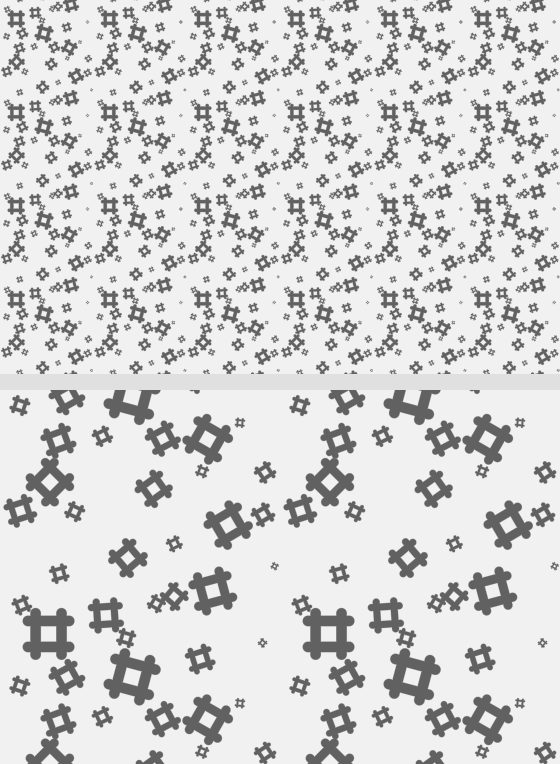
Top, the full canvas; bottom, a detail of the centre.
This pattern is drawn by a WebGL 1 fragment shader. Its source:

```glsl
precision highp float;
// Seamless tiles of large and small tilted grey hash-shaped marks on pale grey.

uniform vec2 u_resolution;

#define REPEATS vec2(6.0, 4.0)
#define LARGE_MARKS 6
#define SMALL_MARKS 23
#define LARGE_RADIUS 0.077
#define SMALL_RADII vec2(0.016, 0.066)
#define BAR_OFFSET 0.5
#define BAR_HALF_WIDTH 0.205
#define JITTER 0.04
#define CLEARANCE 1.12
#define EDGE_SOFTNESS 0.8
#define PAPER vec3(0.945)
#define INK vec3(0.38)

const float PI = 3.14159265;

float hash(float n, float seed) {
  return fract(sin(n * 12.9898 + seed * 78.233) * 43758.5453);
}

vec2 rotate(vec2 p, float angle) {
  float c = cos(angle), s = sin(angle);
  return vec2(c * p.x - s * p.y, s * p.x + c * p.y);
}

// Shortest offset on a unit tile whose opposite edges join
vec2 wrapOffset(vec2 offset) {
  return fract(offset + 0.5) - 0.5;
}

// Distance to a horizontal pair of round-ended bars, in one quadrant
float barDistance(vec2 p) {
  float overhang = max(p.x - (1.0 - BAR_HALF_WIDTH), 0.0);
  return length(vec2(overhang, p.y - BAR_OFFSET)) - BAR_HALF_WIDTH;
}

// Two crossing pairs of bars
float markDistance(vec2 offset, float radius, float angle) {
  vec2 p = abs(rotate(wrapOffset(offset), angle)) / radius;
  return min(barDistance(p), barDistance(p.yx)) * radius;
}

// Large marks step down the tile while swinging from side to side
vec2 largeCenter(float n) {
  float swing = 0.12 * sin(n * PI * 0.4) - 0.19 * sin(n * PI * 0.2);
  return vec2(0.76 + 0.411 * n + swing, 0.95 - 0.153 * n);
}

float largeRadius(float n) {
  return LARGE_RADIUS + 0.02 * exp(-(n - 1.5) * (n - 1.5));
}

// Small marks sit on a jittered lattice and shrink towards the tile's sides
vec2 smallCenter(float n) {
  float count = float(SMALL_MARKS);
  vec2 jitter = vec2(hash(n, 1.0), hash(n, 2.0)) * 2.0 - 1.0;
  return vec2(mod(n * 5.0, count), n) / count + jitter * JITTER;
}

float smallRadius(float n, vec2 center) {
  float count = float(SMALL_MARKS);
  float rank = mod(n * 9.0, count) / (count - 1.0);
  float sideFade = 0.95 - 0.15 * cos(2.0 * PI * center.x);
  return mix(SMALL_RADII.x, SMALL_RADII.y, rank) * sideFade;
}

// Move a small mark clear of the large ones
vec2 pushClear(vec2 center, float radius) {
  for (int i = 0; i < LARGE_MARKS; i++) {
    float n = float(i);
    vec2 away = wrapOffset(center - largeCenter(n));
    float gap = max(length(away), 0.001);
    float needed = CLEARANCE * (largeRadius(n) + radius);
    center += away / gap * max(needed - gap, 0.0);
  }
  return center;
}

float scatterDistance(vec2 tile) {
  float nearest = 1.0;
  for (int i = 0; i < LARGE_MARKS; i++) {
    float n = float(i);
    float angle = 0.26 * (n - 1.0);
    nearest = min(nearest, markDistance(tile - largeCenter(n), largeRadius(n), angle));
  }
  for (int i = 0; i < SMALL_MARKS; i++) {
    float n = float(i);
    vec2 center = smallCenter(n);
    float radius = smallRadius(n, center);
    center = pushClear(center, radius);
    float angle = hash(n, 3.0) * PI * 0.5;
    nearest = min(nearest, markDistance(tile - center, radius, angle));
  }
  return nearest;
}

void main() {
  vec2 tile = fract(gl_FragCoord.xy / u_resolution * REPEATS);
  float edge = EDGE_SOFTNESS * REPEATS.y / u_resolution.y;
  float coverage = 1.0 - smoothstep(-edge, edge, scatterDistance(tile));
  gl_FragColor = vec4(mix(PAPER, INK, coverage), 1.0);
}
```
